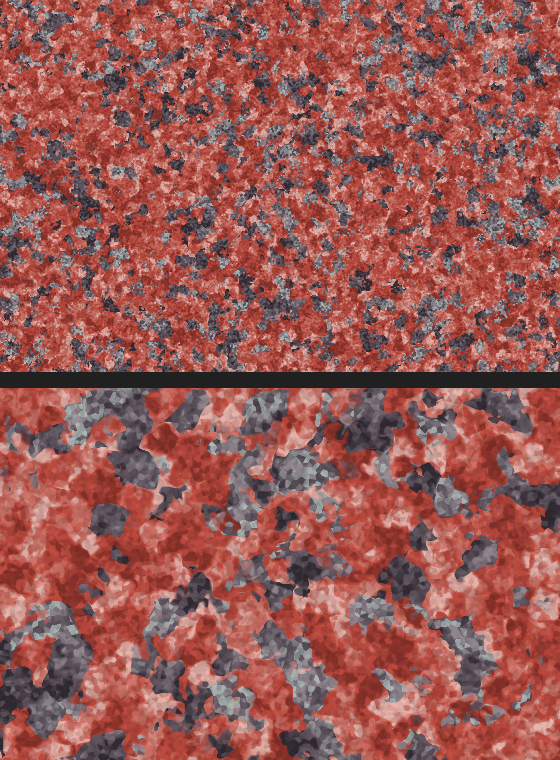
Top, the full canvas; bottom, a detail of the centre.
This texture is drawn by a Shadertoy shader. Its source:

```glsl
vec3 hash3(vec2 p) {
    vec3 q = fract(p.xyx * vec3(0.1031, 0.1030, 0.0973));
    q += dot(q, q.yxz + 33.33);
    return fract((q.xxy + q.yzz) * q.zyx);
}

// Soft-edged cellular noise: two random values per grain
vec2 grains(vec2 p) {
    vec2 cell = floor(p), sum = vec2(0.0);
    float total = 0.0;
    for (int y = -1; y <= 1; y++)
    for (int x = -1; x <= 1; x++) {
        vec2 id = cell + vec2(x, y);
        vec2 site = id + hash3(id + 71.0).xy;
        float weight = exp(-16.0 * distance(p, site));
        sum += weight * hash3(id + 213.0).yz;
        total += weight;
    }
    return sum / total;
}

// Broad drift that gathers the dark mineral into clusters
float clusters(vec2 p) {
    return sin(p.x * 9.0 + 2.0 * sin(p.y * 7.0))
         + sin(p.y * 13.0 - p.x * 6.0 + 1.5 * sin(p.x * 11.0))
         + sin(p.x * 23.0 + p.y * 19.0 + 2.0 * sin(p.y * 17.0));
}

vec3 feldspar(float tone) {
    vec3 color = mix(vec3(0.52, 0.19, 0.16), vec3(0.69, 0.27, 0.23), smoothstep(0.24, 0.42, tone));
    color = mix(color, vec3(0.75, 0.41, 0.37), smoothstep(0.46, 0.62, tone));
    return mix(color, vec3(0.84, 0.65, 0.62), smoothstep(0.63, 0.80, tone));
}

vec3 mica(float tone) {
    vec3 color = mix(vec3(0.19, 0.16, 0.19), vec3(0.35, 0.31, 0.35), smoothstep(0.22, 0.48, tone));
    return mix(color, vec3(0.54, 0.50, 0.53), smoothstep(0.48, 0.72, tone));
}

void mainImage(out vec4 fragColor, in vec2 fragCoord) {
    vec2 p = fragCoord / iResolution.y + 2.0;

    // Ragged grain outlines
    vec2 ragged = p + 0.012 * (grains(p * 75.0) - 0.5);
    vec2 coarse = grains(ragged * 36.0);
    vec2 medium = grains(ragged * 85.0 + 40.0);
    vec2 fine = grains(p * 190.0 + 90.0);

    // Red and pink ground
    float redTone = 0.48 * grains(ragged * 48.0 + 17.0).x + 0.30 * medium.y + 0.22 * fine.x;
    vec3 color = feldspar(redTone);

    // Dark grains with pale, blue-green glints
    float darkField = 0.70 * coarse.x + 0.30 * medium.x + 0.035 * clusters(p);
    float dark = smoothstep(0.39, 0.33, darkField);
    float darkTone = 0.40 * coarse.y + 0.25 * medium.y + 0.35 * fine.y;
    vec3 darkColor = mica(darkTone);
    float glint = smoothstep(0.55, 0.72, fine.x) * smoothstep(0.55, 0.72, coarse.y);
    darkColor = mix(darkColor, vec3(0.66, 0.71, 0.70), 0.8 * glint);
    color = mix(color, darkColor, dark);

    // Fine crystalline sparkle
    color *= 0.90 + 0.20 * grains(p * 260.0 + 150.0).x;
    fragColor = vec4(color, 1.0);
}
```
